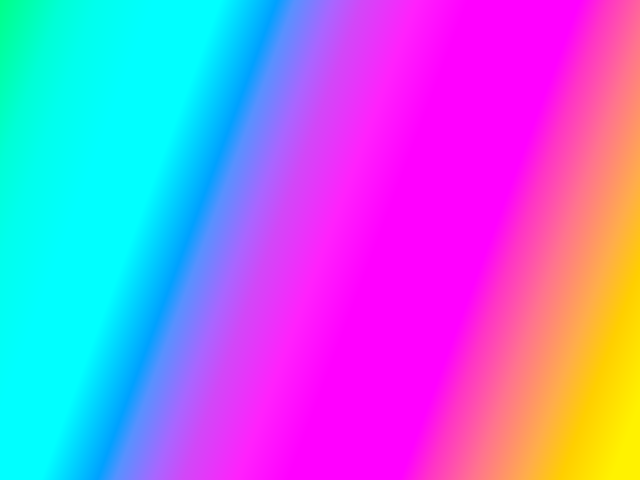
Give the GLSL for this background, as a Shadertoy shader.

```glsl
// Slanted neon rainbow gradient: green, cyan, blue, violet, magenta, salmon and yellow.

// Linear blend from the running colour to the next one between two positions.
vec3 blendTo(vec3 color, vec3 next, float from, float to, float s) {
    return mix(color, next, clamp((s - from) / (to - from), 0.0, 1.0));
}

void mainImage(out vec4 fragColor, in vec2 fragCoord) {
    vec2 uv = fragCoord / iResolution.xy;

    // Position across the bands, measured along the bottom edge.
    float s = uv.x - 0.281 * uv.y;

    // Green corner into the flat cyan band.
    vec3 color = vec3(0.0, 1.0, 0.53);
    color = blendTo(color, vec3(0.0, 1.0, 0.84), -0.281, -0.184, s);
    color = blendTo(color, vec3(0.0, 1.0, 0.93), -0.184, -0.130, s);
    color = blendTo(color, vec3(0.0, 1.0, 1.0), -0.130, -0.040, s);

    // Cyan falls to a blue crease, then turns violet.
    color = blendTo(color, vec3(0.0, 0.63, 1.0), 0.064, 0.152, s);
    color = blendTo(color, vec3(0.34, 0.57, 1.0), 0.152, 0.180, s);
    color = blendTo(color, vec3(0.66, 0.40, 1.0), 0.180, 0.240, s);
    color = blendTo(color, vec3(0.82, 0.28, 0.97), 0.240, 0.285, s);

    // Pink ridge and the wide magenta band.
    color = blendTo(color, vec3(1.0, 0.13, 0.99), 0.285, 0.370, s);
    color = blendTo(color, vec3(1.0, 0.0, 1.0), 0.370, 0.450, s);

    // Magenta warms through salmon and orange to yellow.
    color = blendTo(color, vec3(1.0, 0.20, 0.78), 0.625, 0.668, s);
    color = blendTo(color, vec3(1.0, 0.45, 0.56), 0.668, 0.738, s);
    color = blendTo(color, vec3(1.0, 0.68, 0.29), 0.738, 0.820, s);
    color = blendTo(color, vec3(1.0, 0.81, 0.0), 0.820, 0.875, s);
    color = blendTo(color, vec3(1.0, 0.95, 0.0), 0.875, 0.955, s);

    fragColor = vec4(color, 1.0);
}
```
